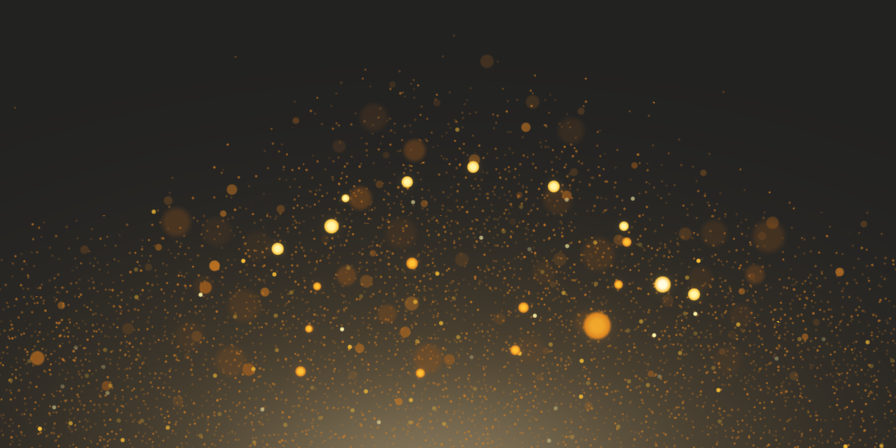
A Shadertoy shader for this background:

```glsl
// Golden bokeh and glitter rising in a dome over a warm glow on charcoal.

const vec3 CHARCOAL = vec3(0.132, 0.132, 0.130);
const vec3 AMBER_GLOW = vec3(0.225, 0.165, 0.070);
const vec3 PALE_GLOW = vec3(0.150, 0.155, 0.145);
const vec3 RUST = vec3(0.58, 0.33, 0.11);
const vec3 ORANGE = vec3(0.85, 0.50, 0.13);
const vec3 GOLD = vec3(1.00, 0.76, 0.20);
const vec3 CREAM = vec3(1.00, 0.96, 0.66);

// Lengths are in canvas heights; x runs from 0 to 2.
const vec2 GLOW_CENTER = vec2(0.97, -0.05);
const vec2 AMBER_SPREAD = vec2(0.85, 0.44);
const vec2 PALE_SPREAD = vec2(0.46, 0.20);
const float DOME_X = 1.03;
const float DOME_BASE = 0.47;
const float DOME_RISE = 0.42;
const float DOME_WIDTH = 0.56;

// Leading lights: center x, center y, radius
const vec3 WHITE_LIGHT = vec3(1.479, 0.365, 0.018);
const vec3 YELLOW_LIGHT = vec3(0.740, 0.495, 0.016);
const vec3 AMBER_LIGHT = vec3(1.333, 0.273, 0.030);

const int HAZE_COUNT = 26;
const int BOKEH_COUNT = 70;
const int ARC_COUNT = 7;
const int LOW_COUNT = 9;

vec3 hash3(vec2 p) {
    vec3 q = fract(vec3(p.xyx) * vec3(0.1031, 0.1030, 0.0973));
    q += dot(q, q.yxz + 33.33);
    return fract((q.xxy + q.yzz) * q.zyx);
}

// Height of the particle cloud above x
float domeTop(float x) {
    float t = (x - DOME_X) / DOME_WIDTH;
    return DOME_BASE + DOME_RISE * exp(-t * t);
}

// Even quasi-random scatter
vec2 scatter(int i, float seed) {
    return fract(seed + float(i) * vec2(0.7549, 0.5698));
}

float disc(vec2 p, vec2 center, float radius, float blur) {
    return 1.0 - smoothstep(radius - blur, radius + blur, length(p - center));
}

// Bright disc with a hot core and a faint halo
vec3 addLight(vec3 col, vec2 p, vec3 light, vec3 rim, vec3 core, float px) {
    float d = length(p - light.xy) / light.z;
    vec3 tint = mix(core, rim, smoothstep(0.35, 1.1, d));
    col += rim * 0.14 * exp(-0.8 * d * d);
    return mix(col, tint, disc(p, light.xy, light.z, max(px, 0.16 * light.z)));
}

// One jittered speck in some cells of a turned grid
float specks(vec2 p, float cells, float radius, float density, float angle, float px) {
    float c = cos(angle), s = sin(angle);
    vec2 q = mat2(c, s, -s, c) * p * cells + 40.0;
    vec3 h = hash3(floor(q));
    float shine = hash3(floor(q) + 71.0).x;
    float d = length(fract(q) - 0.22 - 0.56 * h.xy) / cells;
    float shape = 1.0 - smoothstep(radius - px, radius + px, d);
    return shape * step(h.z, density) * mix(0.25, 1.0, shine * shine);
}

void mainImage(out vec4 fragColor, in vec2 fragCoord) {
    float px = 1.0 / iResolution.y;
    vec2 p = fragCoord * px;

    // Charcoal backdrop with a low warm glow
    vec2 a = (p - GLOW_CENTER) / AMBER_SPREAD;
    vec2 b = (p - GLOW_CENTER) / PALE_SPREAD;
    vec3 col = CHARCOAL + AMBER_GLOW * exp(-dot(a, a)) + PALE_GLOW * exp(-dot(b, b));

    // Fine dust, denser toward the ground
    float height = p.y / domeTop(p.x);
    float cloud = 1.0 - smoothstep(0.45, 1.12, height);
    for (int i = 0; i < 3; i++) {
        float k = float(i);
        float dust = specks(p, 48.0 + 13.0 * k, 0.0026 - 0.0003 * k, 0.34 * cloud, 0.4 + k, px);
        col = mix(col, ORANGE, 0.75 * dust);
    }

    // Large hazy discs
    for (int i = 0; i < HAZE_COUNT; i++) {
        vec2 s = scatter(i, 0.37);
        vec3 h = hash3(vec2(float(i), 5.0));
        float x = mix(0.2, 1.75, s.x);
        vec2 center = vec2(x, mix(0.17, domeTop(x) - 0.06, s.y));
        float radius = mix(0.020, 0.036, h.x);
        col = mix(col, RUST, mix(0.10, 0.48, h.y * h.y) * disc(p, center, radius, 0.3 * radius));
    }

    // Small and medium discs
    for (int i = 0; i < BOKEH_COUNT; i++) {
        vec2 s = scatter(i, 0.61);
        vec3 h = hash3(vec2(float(i), 23.0));
        float x = mix(0.05, 1.95, mix(s.x, smoothstep(0.0, 1.0, s.x), -0.5));
        vec2 center = vec2(x, mix(0.09, domeTop(x), s.y));
        float radius = mix(0.007, 0.016, h.x * h.x);
        vec3 tint = mix(RUST, ORANGE, h.z);
        col = mix(col, tint, mix(0.15, 0.8, h.y * h.y) * disc(p, center, radius, max(px, 0.2 * radius)));
    }

    // Crisp sparks
    float sparkZone = 1.0 - smoothstep(0.35, 0.95, height);
    col = mix(col, GOLD, specks(p, 17.0, 0.0046, 0.36 * sparkZone, 0.7, px));
    col = mix(col, CREAM, specks(p, 12.0, 0.0044, 0.20 * sparkZone, 2.1, px));

    // Bright lights along the arch
    for (int i = 0; i < ARC_COUNT; i++) {
        vec3 h = hash3(vec2(float(i), 47.0)) - 0.5;
        float x = 0.60 + 0.158 * float(i) + 0.04 * h.x;
        float y = 0.61 - (x - DOME_X) * (x - DOME_X) + 0.04 * h.y;
        col = addLight(col, p, vec3(x, y, 0.011 + 0.005 * h.z), GOLD, CREAM, px);
    }

    // Amber lights below it
    for (int i = 0; i < LOW_COUNT; i++) {
        vec3 h = hash3(vec2(float(i), 83.0));
        vec2 center = mix(vec2(0.53, 0.12), vec2(1.47, 0.46), scatter(i, 0.15));
        col = addLight(col, p, vec3(center, mix(0.008, 0.013, h.x)), ORANGE, GOLD, px);
    }

    col = addLight(col, p, AMBER_LIGHT, ORANGE, mix(ORANGE, GOLD, 0.6), px);
    col = addLight(col, p, YELLOW_LIGHT, GOLD, CREAM, px);
    col = addLight(col, p, WHITE_LIGHT, GOLD, vec3(1.0, 0.99, 0.88), px);
    fragColor = vec4(clamp(col, 0.0, 1.0), 1.0);
}
```
